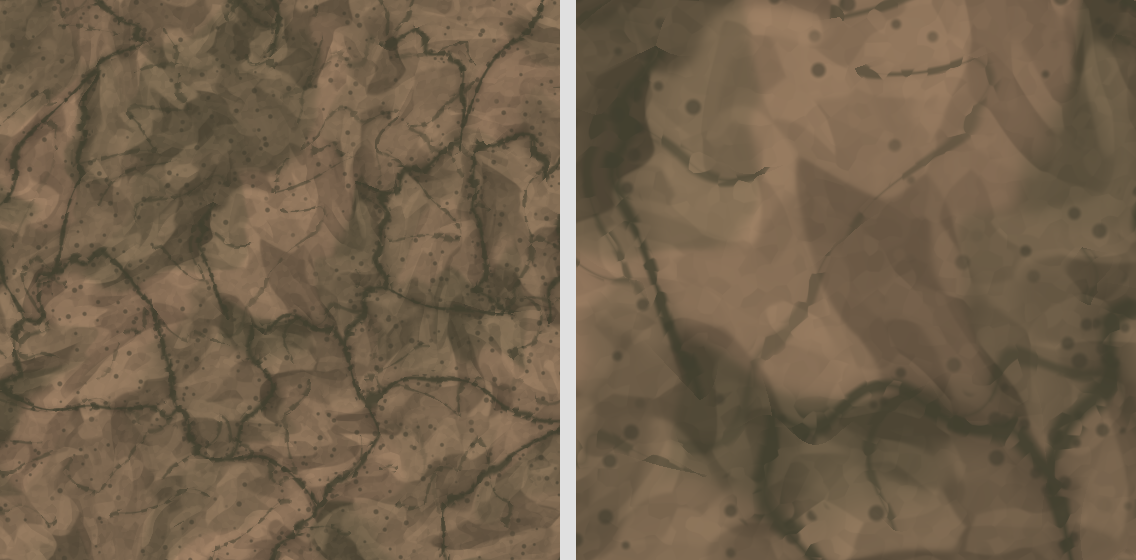
Left, the full canvas; right, a detail of the centre.
Reproduce this texture procedurally as a Shadertoy shader.

```glsl
vec3 hash3(vec2 c) {
    vec3 q = fract(c.xyx * vec3(0.1031, 0.1030, 0.0973));
    q += dot(q, q.yxz + 33.33);
    return fract((q.xxy + q.yzz) * q.zyx);
}

// Shears along turning directions bend straight borders into meanders
vec2 meander(vec2 p, float seed) {
    float freq = 8.0;
    for (int i = 0; i < 9; i++) {
        float angle = float(i) * 2.4 + seed;
        vec2 dir = vec2(cos(angle), sin(angle));
        p += vec2(-dir.y, dir.x) * sin(freq * dot(p, dir) + seed * 3.0 + angle) * 0.42 / freq;
        freq *= 1.4;
    }
    return p;
}

// Soft-edged cells, each stretched along its own axis, with a random tone
float fieldTone(vec2 p, float seed) {
    vec2 cell = floor(p);
    float sum = 0.0, total = 1e-20;
    for (int y = -2; y <= 2; y++)
    for (int x = -2; x <= 2; x++) {
        vec2 id = cell + vec2(x, y);
        vec3 h = hash3(id + seed);
        float angle = 0.7 + 2.4 * (h.z - 0.5);
        vec2 d = p - id - h.xy;
        d = vec2(dot(d, vec2(cos(angle), sin(angle))) * 0.75,
                 dot(d, vec2(-sin(angle), cos(angle))) * 1.35);
        float weight = exp(-24.0 * dot(d, d));
        sum += weight * hash3(id + seed + 71.0).x;
        total += weight;
    }
    return sum / total;
}

// x: distance to the nearest cell border, y: random value of that border
vec2 border(vec2 p, float seed) {
    vec2 cell = floor(p), near1 = vec2(0), near2 = vec2(0), id1 = vec2(0), id2 = vec2(0);
    float d1 = 1e3, d2 = 1e3;
    for (int y = -2; y <= 2; y++)
    for (int x = -2; x <= 2; x++) {
        vec2 id = cell + vec2(x, y);
        vec2 r = id + hash3(id + seed).xy - p;
        float d = dot(r, r);
        if (d < d1) {
            d2 = d1; near2 = near1; id2 = id1;
            d1 = d; near1 = r; id1 = id;
        } else if (d < d2) {
            d2 = d; near2 = r; id2 = id;
        }
    }
    return vec2(0.5 * (d2 - d1) / length(near2 - near1), hash3(id1 + id2 + seed + 23.0).x);
}

// Round scattered specks, present where the cell's random value is below density
float specks(vec2 p, float density, float seed) {
    vec2 cell = floor(p);
    float cover = 0.0;
    for (int y = -1; y <= 1; y++)
    for (int x = -1; x <= 1; x++) {
        vec2 id = cell + vec2(x, y);
        vec3 h = hash3(id + seed);
        float radius = 0.14 + 0.2 * hash3(id + seed + 5.0).y;
        float dotCover = 1.0 - smoothstep(radius - 0.12, radius + 0.12, length(p - id - h.xy));
        cover = max(cover, dotCover * smoothstep(0.0, 0.06, density - h.z));
    }
    return cover;
}

void mainImage(out vec4 fragColor, in vec2 fragCoord) {
    vec2 p = fragCoord / iResolution.y;
    vec2 bent = meander(p, 1.7);
    vec2 fieldPos = mix(p, meander(p, 4.1), 0.8);

    // Patchwork of bare and covered ground
    float broad = fieldTone(fieldPos * 8.0, 11.0);
    float middle = fieldTone(fieldPos * 17.0, 37.0);
    float small = fieldTone(fieldPos * 34.0, 59.0);
    float grain = fieldTone(p * 95.0, 83.0);
    float tone = 0.46 + 0.55 * (broad - 0.5) + 0.65 * (middle - 0.5)
               + 0.36 * (small - 0.5) + 0.14 * (grain - 0.5);

    // Wooded watercourses and their fainter side branches
    vec2 river = border(bent * 4.5, 7.0);
    vec2 branch = border(bent * 10.0, 43.0);
    float ragged = 0.007 * (grain - 0.5);
    float riverDist = river.x / 4.5, branchDist = branch.x / 10.0;
    float riverOn = smoothstep(0.72, 0.5, river.y);
    float branchOn = smoothstep(0.5, 0.25, branch.y);
    float thicket = riverOn * (1.0 - smoothstep(0.001, 0.008, riverDist + ragged));
    float brush = branchOn * (1.0 - smoothstep(0.0, 0.005, branchDist + ragged));
    float valley = riverOn * (1.0 - smoothstep(0.0, 0.028, riverDist));
    tone -= 0.28 * valley + 0.1 * branchOn * (1.0 - smoothstep(0.0, 0.015, branchDist));

    // Trees crowd the banks and thin out over open ground
    float grove = 0.5 + 0.5 * sin(bent.x * 11.0 + 2.0) * sin(bent.y * 9.0 + 0.6);
    float trees = specks(p * 72.0, 0.05 + 0.17 * grove + 0.4 * valley, 19.0);
    float stones = specks(p * 80.0, 0.025, 67.0);

    vec3 color = mix(vec3(0.355, 0.303, 0.233), vec3(0.59, 0.488, 0.378), clamp(tone, -0.18, 1.15));
    color += vec3(0.010, -0.003, 0.002) * (2.0 * broad - 1.0);
    color = mix(color, vec3(0.56, 0.46, 0.35), 0.4 * stones);
    color = mix(color, vec3(0.25, 0.235, 0.18), 0.55 * trees);
    color = mix(color, vec3(0.25, 0.245, 0.18), max(0.78 * thicket, 0.5 * brush));
    fragColor = vec4(color, 1.0);
}
```
